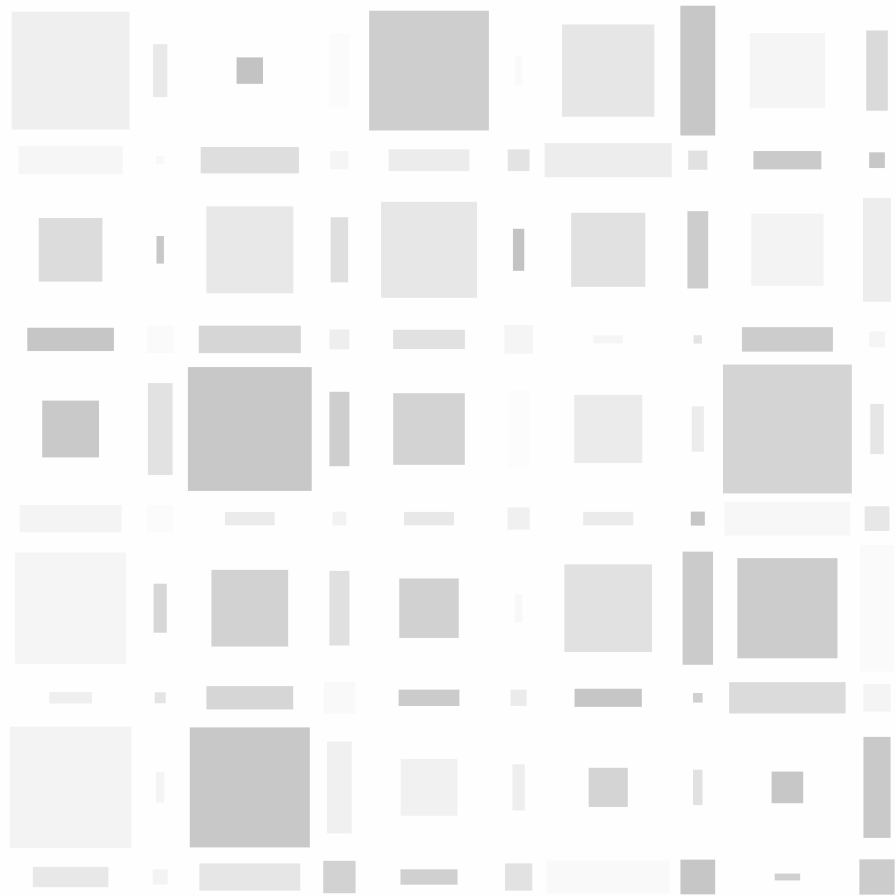
A Shadertoy shader for this pattern:

```glsl
// A five by five plaid of wide and narrow tracks on white, whose crossings
// each hold a centred grey block. Every block keeps the proportions of its
// cell, while a hash of the cell index picks its scale and its shade.

const float REPEATS = 5.0;
const float WIDE = 0.788; // share of a repeat taken by the wide track

// Integer hash: two random values in 0..1 for a cell
vec2 hashCell(ivec2 cell) {
    uint n = uint(cell.x) * 1597334677u ^ uint(cell.y) * 3812015801u;
    n = (n ^ (n >> 16)) * 2246822519u;
    n = (n ^ (n >> 13)) * 3266489917u;
    n ^= n >> 16;
    uint m = n * 747796405u + 2891336453u;
    m = (m ^ (m >> 15)) * 277803737u;
    m ^= m >> 16;
    return vec2(n >> 8, m >> 8) / 16777216.0;
}

void mainImage(out vec4 fragColor, in vec2 fragCoord) {
    // Repeats are counted from the top left
    vec2 fromTop = vec2(fragCoord.x, iResolution.y - fragCoord.y);
    vec2 grid = fromTop / iResolution.y * REPEATS;
    float pixel = REPEATS / iResolution.y;

    // Split each repeat into a wide and a narrow track on both axes
    vec2 local = fract(grid);
    vec2 narrow = step(WIDE, local);
    vec2 cellSize = mix(vec2(WIDE), vec2(1.0 - WIDE), narrow);
    vec2 cellCentre = mix(vec2(0.5 * WIDE), vec2(0.5 + 0.5 * WIDE), narrow);
    vec2 random = hashCell(ivec2(floor(grid) * 2.0 + narrow) + 7);

    // Block scaled about the centre of its cell, with smoothed edges
    vec2 halfSize = 0.5 * cellSize * mix(0.18, 0.93, random.x);
    vec2 edge = halfSize - abs(local - cellCentre);
    vec2 coverage = clamp(edge / pixel + 0.5, 0.0, 1.0);

    float shade = mix(0.76, 0.99, random.y);
    float grey = mix(0.997, shade, coverage.x * coverage.y);
    fragColor = vec4(vec3(grey), 1.0);
}
```
